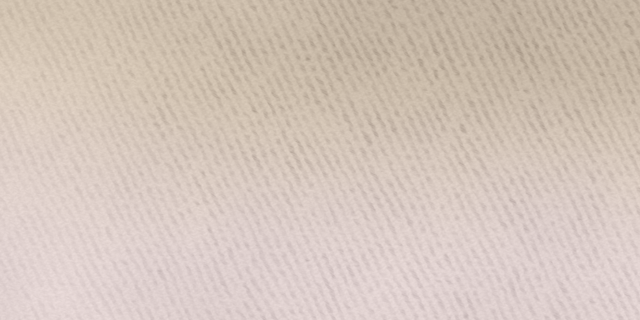
Write a Shadertoy shader that draws this texture.

```glsl
const float TAU = 6.2831853;
const float RIBS_ACROSS = 63.0;
const float RIBS_DOWN = 15.5;
const float WEFT_ROWS = 92.0;

const vec3 SAND = vec3(0.838, 0.780, 0.708);
const vec3 SHADED_SAND = vec3(0.778, 0.720, 0.650);
const vec3 CREAM = vec3(0.878, 0.818, 0.770);
const vec3 ROSE = vec3(0.888, 0.830, 0.824);
const vec3 GROOVE_TINT = vec3(0.080, 0.082, 0.078);

vec2 hashGradient(vec2 cell) {
    vec3 q = fract(cell.xyx * vec3(0.1031, 0.1030, 0.0973));
    q += dot(q, q.yzx + 33.33);
    float angle = TAU * fract((q.x + q.y) * q.z);
    return vec2(cos(angle), sin(angle));
}

float gradientNoise(vec2 p) {
    vec2 cell = floor(p);
    vec2 f = fract(p);
    vec2 u = f * f * f * (f * (f * 6.0 - 15.0) + 10.0);
    float a = dot(hashGradient(cell), f);
    float b = dot(hashGradient(cell + vec2(1.0, 0.0)), f - vec2(1.0, 0.0));
    float c = dot(hashGradient(cell + vec2(0.0, 1.0)), f - vec2(0.0, 1.0));
    float d = dot(hashGradient(cell + vec2(1.0, 1.0)), f - vec2(1.0, 1.0));
    return mix(mix(a, b, u.x), mix(c, d, u.x), u.y);
}

float fractalNoise(vec2 p, int octaves) {
    float sum = 0.0;
    float amplitude = 0.5;
    for (int i = 0; i < octaves; i++) {
        sum += amplitude * gradientNoise(p);
        p = p * 2.03 + vec2(17.3, 9.1);
        amplitude *= 0.5;
    }
    return sum;
}

// Soft light: shaded warm top, pale left edge, rosy bottom
vec3 clothColor(vec2 uv, float drift) {
    float shade = smoothstep(0.0, 0.75, uv.x) * smoothstep(0.35, 1.0, uv.y);
    vec3 warm = mix(SAND, SHADED_SAND, shade);
    float pale = (1.0 - smoothstep(0.0, 0.35, uv.x)) * (1.0 - smoothstep(0.5, 1.0, uv.y));
    warm = mix(warm, CREAM, pale);
    float rosy = 1.0 - smoothstep(0.12, 0.80, uv.y + 0.2 * drift);
    return mix(warm, ROSE, rosy);
}

// Diagonal coordinate: one unit per rib, with a slight wander
float ribPhase(vec2 uv, vec2 p) {
    float wander = 0.45 * gradientNoise(p * 4.0) + 0.22 * gradientNoise(p * vec2(34.0, 60.0));
    return uv.x * RIBS_ACROSS + uv.y * RIBS_DOWN + wander;
}

float grooveProfile(float phase) {
    return smoothstep(0.1, 1.0, 0.5 + 0.5 * cos(TAU * phase));
}

// Weft rows step across the ribs and break the grooves into short dashes
float weftProfile(float y, float phase) {
    return 0.5 + 0.5 * cos(TAU * (y * WEFT_ROWS + 0.35 * sin(TAU * phase)));
}

void mainImage(out vec4 fragColor, in vec2 fragCoord) {
    vec2 uv = fragCoord / iResolution.xy;
    vec2 p = fragCoord / iResolution.y;

    float drift = fractalNoise(p * 2.2, 3);
    float phase = ribPhase(uv, p);
    float groove = grooveProfile(phase);
    float weft = weftProfile(uv.y, phase);

    // Short uneven dashes, fading where the cloth is brightly lit
    float dash = gradientNoise(vec2(phase * 1.1, uv.y * 58.0));
    float patchiness = gradientNoise(p * 9.0 + 5.0);
    float depth = clamp(0.72 + 1.3 * dash + 0.6 * patchiness, 0.05, 1.7);
    float relief = mix(0.55, 1.0, smoothstep(0.0, 0.45, uv.x));
    relief *= mix(0.8, 1.0, smoothstep(0.1, 0.8, uv.y));

    vec3 color = clothColor(uv, drift);
    color -= GROOVE_TINT * groove * depth * relief * (0.65 + 0.35 * weft);
    color += 0.012 * (weft - 0.5);

    // Sparse dark flecks settle in the grooves
    float fleck = smoothstep(0.30, 0.65, gradientNoise(vec2(phase * 0.9, uv.y * 62.0) + 41.0));
    color -= 0.06 * fleck * relief * (0.15 + 0.85 * groove);

    // Cloudy wear and fine fibre grain
    color += 0.045 * drift;
    color += 0.055 * fractalNoise(p * vec2(85.0, 120.0), 2);
    fragColor = vec4(clamp(color, 0.0, 1.0), 1.0);
}
```
